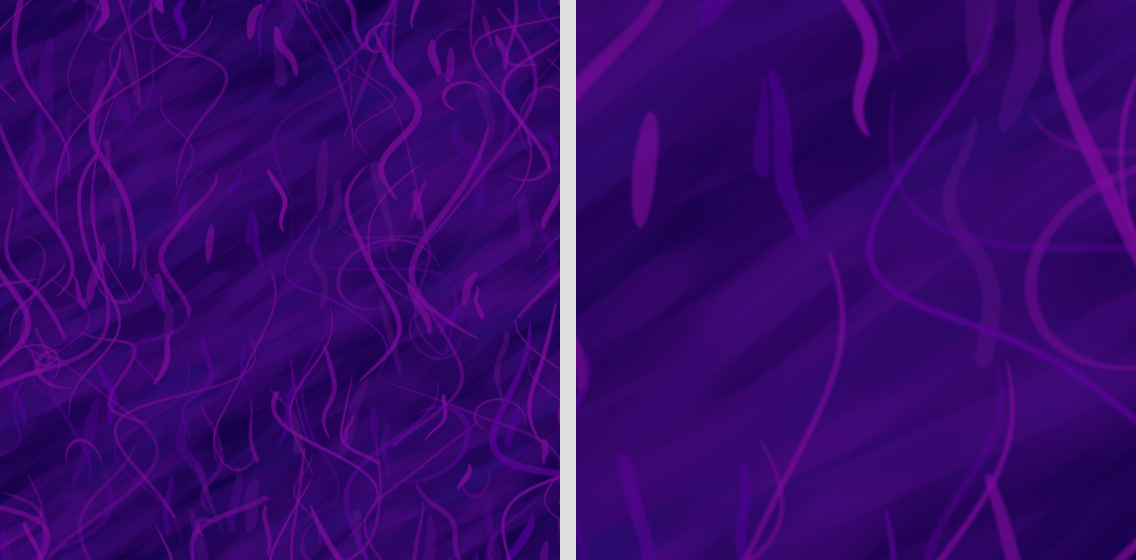
Left: the whole. Right: its middle third, enlarged.
A three.js fragment shader for this pattern:

```glsl
// Curling magenta strands and short dabs over diagonal indigo brush strokes.
varying vec2 vUv;

#define STRANDS 100
#define HOOKS 28
#define DABS 66
#define SMEARS 44
#define STROKE_LAYERS 11
#define STROKE_ANGLE 0.51
#define EDGE 0.0018
#define DARK vec3(0.075, 0.0, 0.275)
#define LIGHT vec3(0.285, 0.035, 0.50)
#define BLUE vec3(0.14, 0.05, 0.44)
#define MAGENTA vec3(0.51, 0.045, 0.63)
#define VIOLET vec3(0.32, 0.0, 0.60)

// Four random values from one number
vec4 hash4(float n) {
  vec4 v = fract(n * vec4(0.1031, 0.1030, 0.0973, 0.1099));
  v += dot(v, v.wzxy + 33.33);
  return fract((v.xxyz + v.yzzw) * v.zywx);
}

// Four random values from a grid cell
vec4 cellHash(vec2 p) {
  vec4 v = fract(p.xyxy * vec4(0.1031, 0.1030, 0.0973, 0.1099));
  v += dot(v, v.wzxy + 33.33);
  return fract((v.xxyz + v.yzzw) * v.zywx);
}

float noise(vec2 p) {
  vec2 i = floor(p), f = fract(p);
  f = f * f * (3.0 - 2.0 * f);
  return mix(mix(cellHash(i).x, cellHash(i + vec2(1.0, 0.0)).x, f.x),
             mix(cellHash(i + vec2(0.0, 1.0)).x, cellHash(i + 1.0).x, f.x), f.y);
}

vec2 rotate(vec2 p, float a) {
  float c = cos(a), s = sin(a);
  return vec2(c * p.x + s * p.y, c * p.y - s * p.x);
}

float cover(float d) {
  return 1.0 - smoothstep(-EDGE, EDGE, d);
}

// Overlapping translucent strokes along one diagonal
vec3 brushGround(vec2 p) {
  vec2 broad = rotate(p, STROKE_ANGLE) + 9.0;
  float tone = smoothstep(0.1, 0.9, noise(broad * vec2(2.2, 8.0)));
  tone = 0.75 * tone + 0.25 * noise(broad * vec2(5.0, 30.0));
  vec3 color = mix(DARK, LIGHT, tone);
  for (int i = 0; i < STROKE_LAYERS; i++) {
    float n = float(i) + 1.0;
    vec4 r = hash4(n * 7.0);
    vec2 cell = mix(vec2(0.18, 0.03), vec2(0.42, 0.075), r.x);
    vec2 g = rotate(p, STROKE_ANGLE + 0.34 * (r.y - 0.5)) / cell + 40.0 + 9.0 * r.zw;
    g.x += 5.0 * hash4(floor(g.y) + n * 60.0).x;
    vec4 h = cellHash(floor(g) + n * 17.0);
    vec2 f = abs(fract(g) - 0.5 - 0.16 * (h.xy - 0.5));
    float side = (f.y - mix(0.22, 0.38, h.z)) * cell.y;
    float body = 1.0 - smoothstep(-0.0025, 0.0025, side);
    body *= 1.0 - smoothstep(0.22, 0.41, f.x + 0.25 * f.y);
    vec3 paint = mix(DARK, LIGHT, clamp(0.55 * tone + 0.95 * h.w - 0.28, 0.0, 1.0));
    paint = mix(paint, BLUE, 0.7 * step(0.76, h.x));
    color = mix(color, paint, 0.48 * body);
  }
  return color;
}

// Spindle, or one blunt end and one pointed end
float taper(float t, float blunt) {
  return mix(sqrt(max(4.0 * t * (1.0 - t), 0.0)), 1.0 - t, blunt);
}

// Signed distance to a tapered wave running along y
float wave(vec2 q, float len, float width, float slope, vec4 r) {
  float raw = q.y / len + 0.5, t = clamp(raw, 0.0, 1.0);
  float freq = mix(3.5, 8.0, r.x), a = freq * t + 6.283 * r.y, b = 1.9 * a + 4.0 * r.z;
  float offset = slope * len / freq * (sin(a) + 0.2 * sin(b));
  float grade = slope * (cos(a) + 0.38 * cos(b));
  vec2 gap = vec2((q.x - offset) * inversesqrt(1.0 + grade * grade), (raw - t) * len);
  return length(gap) - width * (0.12 + 0.88 * taper(t, r.w * r.w));
}

// Signed distance to a tapered, nearly closed spiral turn
float hook(vec2 q, float radius, float width, vec4 r) {
  q = rotate(q, 6.283 * r.x);
  q.x *= r.y < 0.5 ? -1.3 : 1.3;
  float u = atan(q.y, q.x) / 6.2832 + 0.5;
  float t = min(u / mix(0.5, 0.95, r.z), 1.0);
  float gap = abs(length(q) - radius * (0.55 + 0.75 * u * u));
  return gap - mix(-EDGE, width, taper(t, 0.0));
}

void main() {
  vec2 p = vUv;
  vec3 color = brushGround(p);

  // Wide faint smears, then short bright dabs
  for (int i = 0; i < SMEARS + DABS; i++) {
    float n = float(i) + 200.0;
    bool smear = i < SMEARS;
    vec4 h = hash4(n);
    float len = smear ? mix(0.08, 0.17, h.z) : mix(0.04, 0.12, h.z);
    vec2 q = p - h.xy * 1.16 + 0.08;
    if (dot(q, q) > len * len) continue;
    vec4 r = hash4(n + 331.0), s = hash4(n + 717.0);
    float width = smear ? mix(0.006, 0.013, s.x) : mix(0.0035, 0.009, s.x);
    q = rotate(q, 0.8 * (h.w - 0.5)) * (s.y < 0.5 ? 1.0 : -1.0);
    float d = wave(q, len, width, 0.5 * s.w, r);
    vec3 paint = smear ? mix(VIOLET, vec3(0.43, 0.10, 0.54), s.z)
                       : mix(VIOLET, MAGENTA, step(0.42, s.z));
    color = mix(color, paint, (smear ? 0.34 : mix(0.4, 0.8, s.w)) * cover(d));
  }

  // Hooks and long strands, faint ones underneath
  for (int i = 0; i < HOOKS + STRANDS; i++) {
    float n = float(i) + 500.0, front = float(i) / float(HOOKS + STRANDS);
    bool curled = mod(float(i), 4.0) < 0.5 && i < 4 * HOOKS;
    vec4 h = hash4(n);
    float len = curled ? mix(0.03, 0.13, h.z) : mix(0.14, 0.48, h.z);
    vec2 q = p - h.xy * 1.2 + 0.1;
    float reach = curled ? 1.4 * len : 0.75 * len;
    if (dot(q, q) > reach * reach) continue;
    vec4 r = hash4(n + 331.0), s = hash4(n + 717.0);
    float width = mix(0.0018, 0.0068, s.x * mix(0.6, 1.0, front));
    float lean = h.w - 0.5;
    q = curled ? q : rotate(q, lean * (0.6 + 3.0 * lean * lean)) * (s.y < 0.5 ? 1.0 : -1.0);
    float d = curled ? hook(q, len, width, r) : wave(q, len, width, mix(0.4, 1.5, s.w), r);
    vec3 paint = mix(MAGENTA, VIOLET, 0.8 * step(0.78, s.z));
    color = mix(color, paint, mix(0.32, 0.72, front) * cover(d));
  }
  gl_FragColor = vec4(color, 1.0);
}
```
